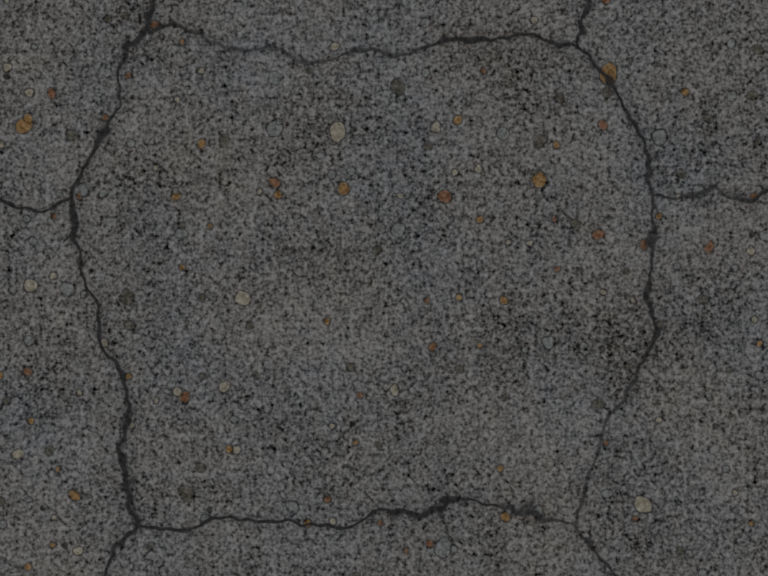
Write a Shadertoy shader that draws this texture.

```glsl
vec2 hash2(vec2 p) {
    vec3 q = fract(vec3(p.xyx) * vec3(0.1031, 0.1030, 0.0973));
    q += dot(q, q.yzx + 33.33);
    return fract((q.xx + q.yz) * q.zy);
}

float cornerSlope(vec2 cell, vec2 f, vec2 corner) {
    return dot(hash2(cell + corner + 71.0) * 2.0 - 1.0, f - corner);
}

float gradientNoise(vec2 p) {
    vec2 cell = floor(p), f = fract(p);
    vec2 u = f * f * f * (f * (f * 6.0 - 15.0) + 10.0);
    vec2 e = vec2(0.0, 1.0);
    return mix(mix(cornerSlope(cell, f, e.xx), cornerSlope(cell, f, e.yx), u.x),
               mix(cornerSlope(cell, f, e.xy), cornerSlope(cell, f, e.yy), u.x), u.y);
}

vec2 noise2(vec2 p) {
    return vec2(gradientNoise(p), gradientNoise(p + 37.7));
}

// Distance to the borders of large, staggered slabs
float crackDistance(vec2 p) {
    p += 0.07 * noise2(p * 4.0) + 0.035 * noise2(p * 13.0) + 0.012 * noise2(p * 45.0);
    vec2 nearest = vec2(9.0), second = vec2(9.0);
    for (int i = -1; i <= 1; i++) {
        for (int j = -2; j <= 2; j++) {
            float odd = abs(float(i));
            vec2 site = vec2(float(i) * 0.917, float(j) * 0.82 + odd * 0.56) - p;
            if (dot(site, site) < dot(nearest, nearest)) {
                second = nearest;
                nearest = site;
            } else if (dot(site, site) < dot(second, second)) {
                second = site;
            }
        }
    }
    return dot(0.5 * (nearest + second), normalize(second - nearest));
}

vec3 stoneColor(float pick) {
    vec3 c = mix(vec3(0.23, 0.22, 0.19), vec3(0.34, 0.35, 0.35), step(0.25, pick));
    c = mix(c, vec3(0.43, 0.41, 0.36), step(0.55, pick));
    c = mix(c, vec3(0.40, 0.30, 0.18), step(0.76, pick));
    return mix(c, vec3(0.34, 0.23, 0.16), step(0.9, pick));
}

// One layer of embedded stones, at most one per cell
vec3 addStones(vec3 color, vec2 p, float scale, float share, float grain) {
    vec2 q = p * scale, cell = floor(q);
    vec2 pick = hash2(cell + scale), shape = hash2(cell + scale * 3.0 + 11.0);
    vec2 d = fract(q) - 0.3 - 0.4 * hash2(cell + 5.0 * scale);
    float turn = shape.x * 6.28;
    d = mat2(cos(turn), sin(turn), -sin(turn), cos(turn)) * d;
    d.x *= 0.75 + 0.5 * shape.y;
    d += 0.07 * noise2(q * 5.0);
    float radius = mix(0.08, 0.2, shape.y * shape.y);
    float edge = (length(d) - radius) / scale;
    float soft = 0.7 / iResolution.y + 0.0012;
    float present = step(pick.x, share);
    color *= 1.0 - 0.3 * present * (1.0 - smoothstep(0.0, 0.004, abs(edge - 0.001)));
    vec3 stone = stoneColor(pick.y) + 0.45 * grain;
    return mix(color, stone, 0.8 * present * (1.0 - smoothstep(-soft, soft, edge)));
}

void mainImage(out vec4 fragColor, in vec2 fragCoord) {
    vec2 p = fragCoord / iResolution.y;
    float pixel = 1.0 / iResolution.y;

    // Fine sandy grain, with a longer dark tail
    float grain = 0.20 * gradientNoise(p * 150.0)
                + 0.17 * gradientNoise(p.yx * 87.0 + 9.3)
                + 0.11 * gradientNoise(p * 229.0 + 4.1);
    float stain = 0.07 * gradientNoise(p * 6.0 + 3.0)
                + 0.07 * gradientNoise(p * 24.0 + 8.0);
    float tone = grain + stain;
    tone -= 1.9 * tone * tone;

    // Faint warm and cool patches
    float warmth = gradientNoise(p * 5.0 + 20.0) + 0.6 * gradientNoise(p * 32.0);
    vec3 color = vec3(0.307 + tone) + vec3(0.013, 0.002, -0.013) * (warmth + 0.2);

    // Dark pits
    float pit = gradientNoise(p * 48.0 + 60.0);
    color *= 1.0 - 0.45 * smoothstep(0.38, 0.6, pit);

    color = addStones(color, p, 4.6, 0.14, grain);
    color = addStones(color, p + 0.37, 11.0, 0.24, grain);
    color = addStones(color, p + 0.71, 23.0, 0.22, grain);

    // Cracks of uneven width, fading out in places
    float crack = crackDistance(p - vec2(0.64, 0.51));
    float width = 0.0028 + 0.003 * gradientNoise(p * 18.0 + 2.0);
    float strength = 0.55 + 0.45 * smoothstep(-0.3, 0.1, gradientNoise(p * 3.0 + 5.0));
    float core = 1.0 - smoothstep(width - pixel, width + 0.002 + pixel, crack);
    color *= 1.0 - 0.22 * strength * exp(-crack * 130.0);
    color = mix(color, vec3(0.125, 0.125, 0.13) + 0.2 * grain, 0.9 * strength * core);

    fragColor = vec4(clamp(color, 0.0, 1.0), 1.0);
}
```
